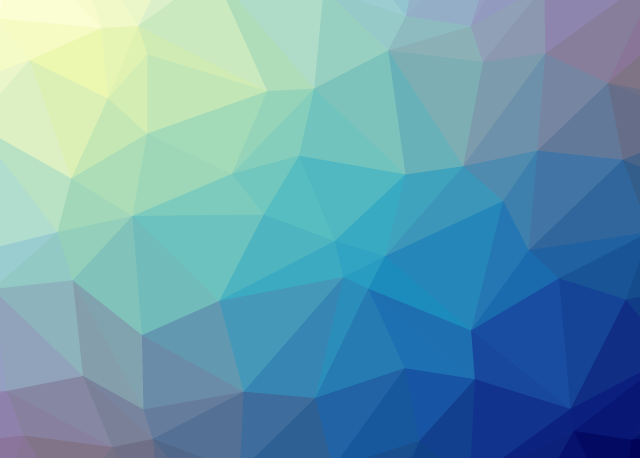
Reproduce this background procedurally as a Shadertoy shader.

```glsl
// Low-poly background: a jittered grid is cut into triangles, each filled flat.
// A facet's colour averages one palette read across and one read downward,
// so it runs from pale yellow (top left) through teal to navy (bottom right).

const vec2  GRID    = vec2(8.0, 6.0);   // cells across and up the canvas
const float JITTER  = 0.42;             // vertex offset in cells, below 0.5 to avoid folds
const float SEED    = 3.7;
const int   SAMPLES = 3;                // antialiasing samples per axis
const vec3  CROSS_TINT = vec3(0.045, -0.045, 0.01); // warms the two mixed corners

const int  LAST_STOP = 8;
const vec3 PALETTE[9] = vec3[9](
    vec3(1.00, 1.00, 0.87),   // cream
    vec3(0.93, 0.97, 0.69),   // pale yellow
    vec3(0.78, 0.91, 0.71),   // pale green
    vec3(0.50, 0.80, 0.73),   // mint
    vec3(0.26, 0.71, 0.77),   // teal
    vec3(0.11, 0.57, 0.75),   // cerulean
    vec3(0.12, 0.36, 0.66),   // blue
    vec3(0.06, 0.16, 0.56),   // deep blue
    vec3(0.00, 0.01, 0.34));  // navy

vec2 hash2(vec2 p) {
    vec2 q = vec2(dot(p, vec2(127.1, 311.7)), dot(p, vec2(269.5, 183.3)));
    return fract(sin(q + SEED) * 43758.55);
}

vec2 meshVertex(vec2 node) {
    return node + JITTER * (2.0 * hash2(node) - 1.0);
}

// Twice the signed area of a triangle, positive when counter-clockwise
float area2(vec2 a, vec2 b, vec2 c) {
    vec2 u = b - a, v = c - a;
    return u.x * v.y - u.y * v.x;
}

bool inside(vec2 p, vec2 a, vec2 b, vec2 c) {
    return min(area2(a, b, p), min(area2(b, c, p), area2(c, a, p))) >= 0.0;
}

vec3 palette(float t) {
    float s = clamp(t, 0.0, 1.0) * float(LAST_STOP);
    int i = min(int(s), LAST_STOP - 1);
    return mix(PALETTE[i], PALETTE[i + 1], s - float(i));
}

// Flat colour of the triangle whose corners are given in grid units
vec3 facetColor(vec2 a, vec2 b, vec2 c) {
    vec2 t = clamp((a + b + c) / (3.0 * GRID), 0.0, 1.0);
    t.y = 1.0 - t.y;
    float spread = t.x - t.y;
    return 0.5 * (palette(t.x) + palette(t.y)) + CROSS_TINT * spread * spread;
}

// Finds the triangle that holds p among the nearby cells
vec3 mesh(vec2 p) {
    for (int j = -1; j <= 1; j++)
    for (int i = -1; i <= 1; i++) {
        vec2 cell = floor(p) + vec2(i, j);
        vec2 a = meshVertex(cell);
        vec2 b = meshVertex(cell + vec2(1, 0));
        vec2 c = meshVertex(cell + vec2(1, 1));
        vec2 d = meshVertex(cell + vec2(0, 1));

        // Cut along the diagonal that leaves the fuller pair of triangles
        float cutAC = min(area2(a, b, c), area2(a, c, d));
        float cutBD = min(area2(a, b, d), area2(b, c, d));
        if (cutBD > cutAC) {
            vec2 first = a;
            a = b; b = c; c = d; d = first;
        }
        if (inside(p, a, b, c)) return facetColor(a, b, c);
        if (inside(p, a, c, d)) return facetColor(a, c, d);
    }
    return facetColor(p, p, p);
}

void mainImage(out vec4 fragColor, in vec2 fragCoord) {
    vec3 sum = vec3(0.0);
    for (int j = 0; j < SAMPLES; j++)
    for (int i = 0; i < SAMPLES; i++) {
        vec2 offset = (vec2(i, j) + 0.5) / float(SAMPLES) - 0.5;
        sum += mesh((fragCoord + offset) / iResolution.xy * GRID);
    }
    fragColor = vec4(clamp(sum / float(SAMPLES * SAMPLES), 0.0, 1.0), 1.0);
}
```
